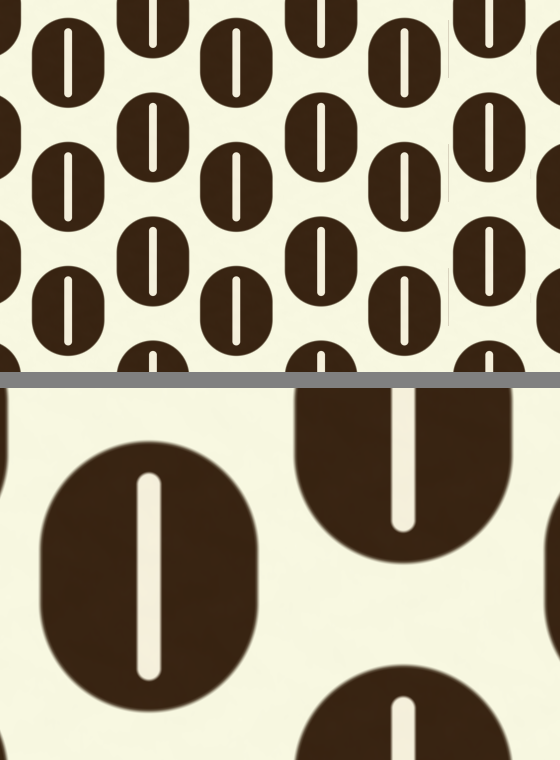
Top: the whole. Bottom: its middle third, enlarged.
Write a WebGL 1 fragment shader that draws this pattern.

```glsl
precision highp float;
// Rounded brown beans with a pale centre slot, on cream paper.
// Two staggered lattices fold the plane into cells; each cell holds a capsule
// distance field. Soft rims, faint mottling and hairline scratches add wear.

uniform vec2 u_resolution;

// Lengths are fractions of the canvas width.
const vec2 PITCH = vec2(0.3003, 0.2215);
const vec2 FIRST_BEAN = vec2(0.1217, 0.5521);
const vec2 STAGGER = vec2(0.1514, -0.1332);

const float BEAN_RADIUS = 0.0651;
const float BEAN_STRAIGHT = 0.0156;
const float SLOT_RADIUS = 0.0070;
const float SLOT_STRAIGHT = 0.0547;
const float RIM_WIDTH = 0.0026;
const float SCRATCH_RADIUS = 0.0006;

const vec3 PAPER = vec3(0.97, 0.97, 0.88);
const vec3 SLOT = vec3(0.96, 0.94, 0.86);
const vec3 BEAN = vec3(0.22, 0.14, 0.07);
const vec3 RIM = vec3(0.46, 0.41, 0.33);
const vec3 SCRATCH = vec3(0.81, 0.78, 0.70);

// Offset from the nearest point of a repeating lattice.
vec2 repeatCell(vec2 p, vec2 origin, vec2 pitch) {
  return mod(p - origin + 0.5 * pitch, pitch) - 0.5 * pitch;
}

// Signed distance to an upright capsule.
float capsule(vec2 p, float halfStraight, float radius) {
  p.y -= clamp(p.y, -halfStraight, halfStraight);
  return length(p) - radius;
}

// Coverage of a shape, with an edge of the given softness.
float coverage(float d, float softness) {
  return 1.0 - smoothstep(-softness, softness, d);
}

// Gentle uneven tone from layered sines.
float mottle(vec2 p) {
  float tone = 0.0;
  float weight = 0.5;
  for (int i = 0; i < 4; i++) {
    tone += weight * sin(p.x + 1.7 * sin(p.y)) * sin(p.y + 1.3);
    p = mat2(1.6, 1.2, -1.2, 1.6) * p + 2.1;
    weight *= 0.5;
  }
  return tone;
}

// One bean, with its rim and slot, centred on the origin.
vec3 paintBean(vec3 ground, vec2 p, float softness) {
  float body = capsule(p, BEAN_STRAIGHT, BEAN_RADIUS);
  float slot = capsule(p, SLOT_STRAIGHT, SLOT_RADIUS);
  vec3 skin = mix(BEAN, RIM, smoothstep(-RIM_WIDTH, 0.0, body));
  skin = mix(skin, SLOT, coverage(slot, softness));
  return mix(ground, skin, coverage(body, softness));
}

// A vertical scratch in a single column, repeated down the canvas.
vec3 paintScratch(vec3 ground, vec2 p, vec2 centre, float halfLength,
                  float strength, float softness) {
  vec2 q = p - centre;
  q.y = repeatCell(p, centre, PITCH).y;
  float d = capsule(q, halfLength, SCRATCH_RADIUS);
  return mix(ground, SCRATCH, strength * coverage(d, softness));
}

void main() {
  vec2 p = gl_FragCoord.xy / u_resolution.x;
  float pixel = 1.0 / u_resolution.x;
  float softness = max(0.0013, 0.7 * pixel);

  // Paper and its scratches
  vec3 colour = PAPER;
  colour = paintScratch(colour, p, vec2(0.8008, 0.5768), 0.0508, 0.9, 0.6 * pixel);
  colour = paintScratch(colour, p, vec2(0.9479, 0.5755), 0.0080, 0.5, 0.6 * pixel);

  // Two interleaved lattices of beans
  colour = paintBean(colour, repeatCell(p, FIRST_BEAN, PITCH), softness);
  colour = paintBean(colour, repeatCell(p, FIRST_BEAN + STAGGER, PITCH), softness);

  colour += 0.006 * mottle(p * 90.0);
  gl_FragColor = vec4(colour, 1.0);
}
```
